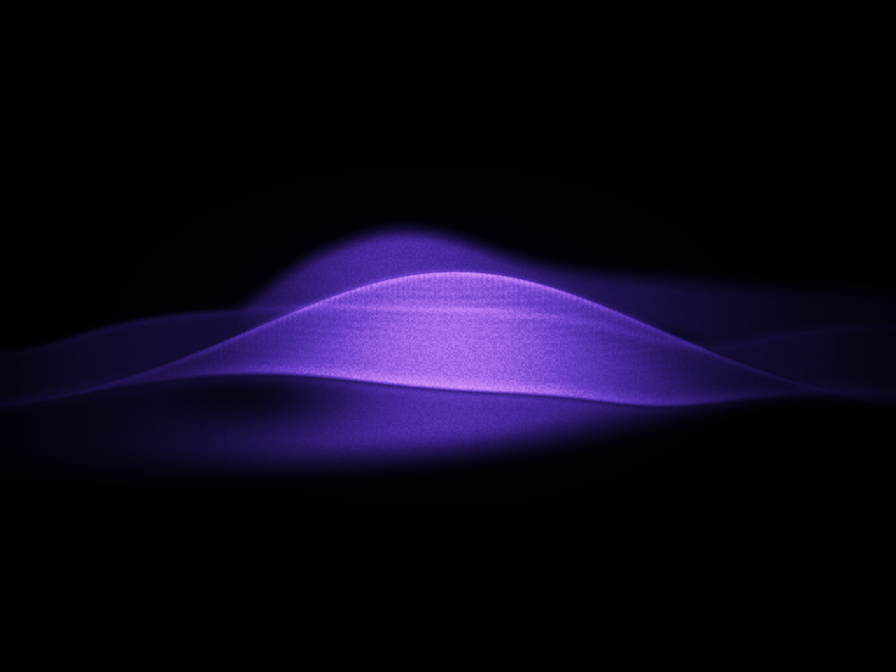
This background is drawn by a WebGL 1 fragment shader. Its source:

```glsl
precision highp float;
// Translucent violet wave sheets with glowing folds on black.

uniform vec2 u_resolution;

#define BODY_LIGHT 0.93
#define LOWER_LIGHT 0.63
#define LEAF_LIGHT 0.27
#define CREST_RIM 0.17
#define FOLD_RIM 0.16
#define GRAIN_AMOUNT 0.10
#define GRAIN_CELLS vec2(512.0, 384.0)
#define RIB_COUNT 170.0
#define ROW_COUNT 95.0

const float TAU = 6.28319;
const vec3 NIGHT  = vec3(0.00, 0.00, 0.01);
const vec3 INK    = vec3(0.06, 0.04, 0.17);
const vec3 INDIGO = vec3(0.15, 0.08, 0.36);
const vec3 VIOLET = vec3(0.26, 0.15, 0.60);
const vec3 PURPLE = vec3(0.42, 0.25, 0.79);
const vec3 ORCHID = vec3(0.67, 0.43, 0.93);
const vec3 PINK   = vec3(0.84, 0.60, 0.98);

float hash(vec2 p) {
  vec3 q = fract(vec3(p.xyx) * 0.1031);
  q += dot(q, q.yzx + 33.33);
  return fract((q.x + q.y) * q.z);
}

float bump(float x, float center, float width) {
  float d = (x - center) / width;
  return exp(-d * d);
}

// Soft band between two heights
float band(float y, float low, float high, float softLow, float softHigh) {
  return smoothstep(low - softLow, low + softLow, y)
       * (1.0 - smoothstep(high - softHigh, high + softHigh, y));
}

// Heights of the sheet outlines
float crestCurve(float x) {
  return 0.385 + 0.212 * bump(x, 0.508, 0.315);
}

float leafCurve(float x) {
  return 0.517 + 0.028 * bump(x, 0.40, 0.28)
       - 0.035 * bump(x, 0.78, 0.10) - 0.045 * bump(x, 0.0, 0.11);
}

float foldCurve(float x) {
  return 0.413 + 0.030 * bump(x, 0.29, 0.17)
       - 0.020 * bump(x, 0.0, 0.10) - 0.018 * bump(x, 0.74, 0.10);
}

float backCurve(float x) {
  return 0.450 + 0.125 * smoothstep(0.12, 0.36, x)
       + 0.090 * bump(x, 0.45, 0.14) + 0.020 * bump(x, 0.70, 0.15);
}

float lowerCurve(float x) {
  return 0.280 + 0.19 * x * x * x;
}

// Light level 0..1.2 to colour
vec3 palette(float level) {
  float t = level * 5.0;
  vec3 color = mix(NIGHT, INK, clamp(t, 0.0, 1.0));
  color = mix(color, INDIGO, clamp(t - 1.0, 0.0, 1.0));
  color = mix(color, VIOLET, clamp(t - 2.0, 0.0, 1.0));
  color = mix(color, PURPLE, clamp(t - 3.0, 0.0, 1.0));
  color = mix(color, ORCHID, clamp(t - 4.0, 0.0, 1.0));
  return mix(color, PINK, clamp(t - 5.0, 0.0, 1.0));
}

void main() {
  vec2 uv = gl_FragCoord.xy / u_resolution;
  float x = uv.x;
  float y = uv.y;
  float crest = crestCurve(x);
  float leaf = leafCurve(x);
  float fold = foldCurve(x);
  float back = backCurve(x);
  float lower = lowerCurve(x);
  float ends = bump(x, 0.5, 0.48);

  // Hump behind the crest
  float backLight = 0.36 * bump(x, 0.42, 0.17) + 0.32 * bump(x, 0.58, 0.30);
  float level = backLight * band(y, min(crest, 0.50), back - 0.010, 0.03, 0.020);

  // Sheet below the fold, with a hollow on its left
  float lowerLight = LOWER_LIGHT * bump(x, 0.50, 0.29)
                   - 0.28 * bump(x, 0.30, 0.10) * bump(y, 0.41, 0.045);
  level = max(level, lowerLight * band(y, lower + 0.025, fold, 0.038, 0.01));

  // Thin side leaves
  float sides = (0.35 + 0.65 * ends) * smoothstep(-0.08, 0.12, x) * smoothstep(1.10, 0.85, x);
  float leafMask = band(y, min(crest, leaf), max(crest, leaf), 0.008, 0.006);
  level = max(level, LEAF_LIGHT * sides * leafMask);

  // Bright body between fold and crest
  float body = band(y, min(crest, fold), max(crest, fold), 0.006, 0.004);
  float bodyLight = BODY_LIGHT * bump(x, 0.50, 0.29)
                  - 0.07 * bump(y, crest - 0.035, 0.030) * ends;
  level = max(level, bodyLight * body);

  // Glowing edges and faint haze
  level += CREST_RIM * ends * bump(y, crest - 0.003, 0.006);
  level += FOLD_RIM * ends * bump(y, fold + 0.004, 0.013);
  level += 0.10 * ends * bump(y, leaf - 0.002, 0.007);
  level += 0.05 * bump(x, 0.48, 0.25) * bump(y, 0.50, 0.18);

  // Woven ribs and rows under the crest, then grain
  float depth = crest - y;
  float weave = exp(-max(depth, 0.0) / 0.03) * cos(TAU * RIB_COUNT * x)
              + 0.7 * bump(depth, 0.05, 0.04) * cos(TAU * ROW_COUNT * (y + 0.15 * depth));
  level += 0.035 * weave * body * bump(x, 0.5, 0.22);
  level *= 1.0 + GRAIN_AMOUNT * (hash(floor(uv * GRAIN_CELLS)) - 0.5);

  gl_FragColor = vec4(palette(level), 1.0);
}
```
